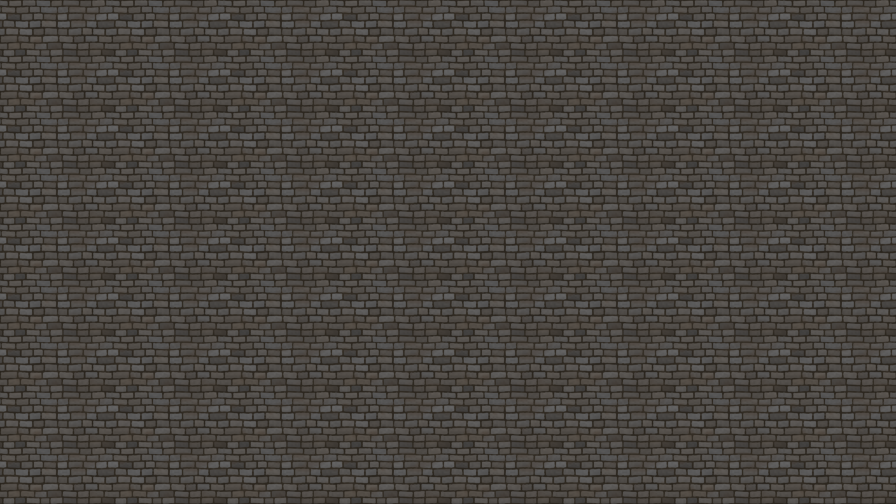
A Shadertoy shader for this texture:

```glsl
// Weathered wall of small grey-brown stone blocks with dark joints, tiled 8 by 9.

float hash(vec2 p) {
    return fract(sin(dot(p, vec2(127.1, 311.7))) * 43758.5453);
}

// Value noise that wraps after the given number of cells
float wrapNoise(vec2 p, vec2 period) {
    vec2 i = floor(p), f = fract(p);
    f = f * f * (3.0 - 2.0 * f);
    vec2 a = mod(i, period), b = mod(i + 1.0, period);
    return mix(mix(hash(a), hash(vec2(b.x, a.y)), f.x),
               mix(hash(vec2(a.x, b.y)), hash(b), f.x), f.y);
}

// Sideways shift of the joint to the left of a block
float jointShift(float id, float count, float row) {
    return 0.28 * hash(vec2(mod(id, count) + 3.0, row + 17.0));
}

float roundedBox(vec2 p, vec2 halfSize, float radius) {
    vec2 q = abs(p) - halfSize + radius;
    return length(max(q, 0.0)) + min(max(q.x, q.y), 0.0) - radius;
}

vec3 wall(vec2 uv) {
    vec2 tile = fract(uv * vec2(8.0, 9.0));

    // Eight slightly uneven courses, each with eight or nine blocks
    float y = tile.y * 8.0 + 0.05 * sin(6.2832 * (tile.x * 3.0 + tile.y))
            + 0.1 * sin(6.2832 * tile.y);
    float row = mod(floor(y), 8.0);
    float count = 8.0 + step(0.5, hash(vec2(row, 5.0)));
    float x = tile.x * count + 0.5 * mod(row, 2.0) + 0.25 * hash(vec2(row, 9.0));
    float id = floor(x);
    if (fract(x) < jointShift(id, count, row)) id -= 1.0;
    float left = id + jointShift(id, count, row);
    float right = id + 1.0 + jointShift(id + 1.0, count, row);
    vec2 block = vec2(mod(id, count), row);

    // Block outline, measured in course heights and worn by noise
    float blockWidth = 16.0 / count;
    vec2 local = vec2((x - 0.5 * (left + right)) * blockWidth, fract(y) - 0.5);
    vec2 halfSize = vec2(0.5 * (right - left) * blockWidth, 0.5) - 0.07
                  - 0.04 * hash(block + 31.0);
    float grain = wrapNoise(tile * vec2(64.0, 32.0), vec2(64.0, 32.0));
    float blotch = wrapNoise(tile * vec2(12.0, 8.0), vec2(12.0, 8.0));
    float edge = roundedBox(local, halfSize, 0.16) + 0.08 * (grain - 0.5);

    // Stone tint: warm low in the tile, cooler and bluer above
    float cool = clamp(hash(block + 7.0) * 0.8 + 0.3 * smoothstep(0.1, 0.6, tile.y), 0.0, 1.0);
    vec3 stone = mix(vec3(0.316, 0.290, 0.262), vec3(0.348, 0.346, 0.346), cool);
    stone *= 0.91 + 0.16 * hash(block + 53.0);
    stone *= 1.0 - 0.18 * step(0.92, hash(block + 71.0));
    stone *= 0.93 + 0.10 * grain + 0.05 * blotch;
    stone *= 1.0 + 0.10 * local.y;

    // Rusty stain and scattered brown wear
    float stain = 1.0 - smoothstep(0.05, 0.24, length((tile - vec2(0.67, 0.2)) * vec2(1.0, 0.9)));
    float wear = max(0.55 * stain * blotch, 0.3 * smoothstep(0.65, 0.95, blotch));
    stone = mix(stone, vec3(0.250, 0.200, 0.162), wear);

    // Recessed joints
    vec3 joint = vec3(0.178, 0.156, 0.126) * (0.9 + 0.25 * blotch);
    return mix(stone, joint, smoothstep(-0.08, 0.06, edge));
}

void mainImage(out vec4 fragColor, in vec2 fragCoord) {
    // Average a 3 by 3 grid of samples to smooth the edges
    vec3 color = vec3(0.0);
    for (int j = -1; j <= 1; j++)
        for (int i = -1; i <= 1; i++)
            color += wall((fragCoord + vec2(i, j) / 3.0) / iResolution.xy);
    fragColor = vec4(color / 9.0, 1.0);
}
```
